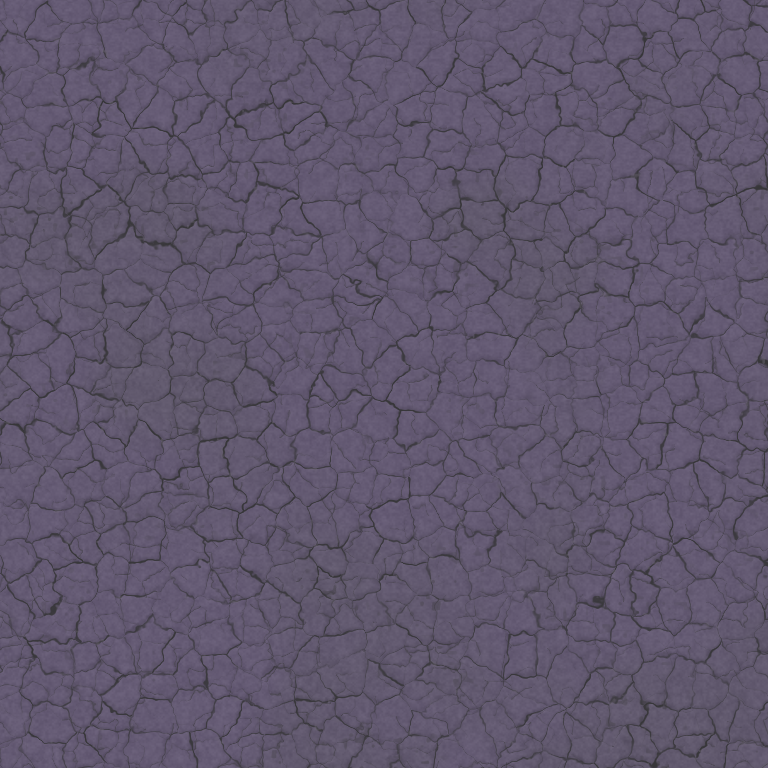
Reproduce this texture procedurally as a WebGL 1 fragment shader.

```glsl
precision highp float;
uniform vec2 u_resolution;

float hash(vec2 p) {
  return fract(sin(dot(p, vec2(127.1, 311.7))) * 43758.5453);
}

vec2 hash2(vec2 p) {
  return vec2(hash(p), hash(p + 57.3));
}

float noise(vec2 p) {
  vec2 i = floor(p), f = fract(p);
  f = f * f * (3.0 - 2.0 * f);
  return mix(mix(hash(i), hash(i + vec2(1.0, 0.0)), f.x),
             mix(hash(i + vec2(0.0, 1.0)), hash(i + 1.0), f.x), f.y);
}

float fbm(vec2 p) {
  float sum = 0.0, amp = 0.5;
  for (int i = 0; i < 4; i++) {
    sum += amp * noise(p);
    p = p * 2.03 + 17.1;
    amp *= 0.5;
  }
  return sum;
}

vec2 noise2(vec2 p) {
  return vec2(noise(p), noise(p + 41.0)) - 0.5;
}

// Curves the borders, then roughens them
vec2 warp(vec2 p) {
  return p + 0.34 * noise2(p * 1.5) + 0.17 * noise2(p * 3.7 + 9.0) + 0.07 * noise2(p * 9.0 + 23.0);
}

// Distance to the cell border, direction towards it, random value per border
vec4 cellBorder(vec2 p) {
  vec2 base = floor(p), home = base, toHome = vec2(0.0);
  float nearest = 9.0;
  for (int y = -1; y <= 1; y++)
    for (int x = -1; x <= 1; x++) {
      vec2 cell = base + vec2(x, y);
      vec2 r = cell + 0.06 + 0.88 * hash2(cell) - p;
      float d = dot(r, r);
      if (d < nearest) {
        nearest = d;
        toHome = r;
        home = cell;
      }
    }
  vec4 border = vec4(9.0, 0.0, 0.0, 0.0);
  for (int y = -2; y <= 2; y++)
    for (int x = -2; x <= 2; x++) {
      vec2 cell = home + vec2(x, y);
      vec2 r = cell + 0.06 + 0.88 * hash2(cell) - p;
      vec2 gap = r - toHome;
      if (dot(gap, gap) > 0.00001) {
        vec2 dir = normalize(gap);
        float d = dot(0.5 * (toHome + r), dir);
        if (d < border.x) border = vec4(d, dir, hash(home + cell + 5.7));
      }
    }
  return border;
}

float line(float d, float halfWidth, float pixel) {
  return 1.0 - smoothstep(halfWidth - 0.6 * pixel, halfWidth + 0.8 * pixel, d);
}

void main() {
  vec2 uv = gl_FragCoord.xy / u_resolution.y;
  float pixel = 1.0 / u_resolution.y;

  // Weathered ground with faint greyer stains and grain
  float stain = smoothstep(0.4, 0.75, fbm(uv * 4.5 + 8.0));
  vec3 color = mix(vec3(0.397, 0.357, 0.457), vec3(0.382, 0.351, 0.431), stain);
  color += 0.035 * (fbm(uv * 60.0) - 0.47);
  color += 0.034 * (noise(uv * 230.0) - 0.5) + 0.026 * (noise(uv * 450.0) - 0.5);

  // Main cracks, opening and closing along their length
  vec4 plate = cellBorder(warp(uv * 23.0));
  float wear = noise(uv * 45.0 + 3.0);
  float region = smoothstep(0.25, 0.65, fbm(uv * 6.0 + 31.0));
  float depth = smoothstep(-0.1, 0.9, plate.w * 0.4 + wear * 0.4 + region * 0.15);
  float crack = depth * line(plate.x, 0.006 + 0.02 * depth, 23.0 * pixel);

  // Hairline cracks splitting some plates
  vec4 shard = cellBorder(warp(uv * 32.0 + 70.0));
  float fineDepth = smoothstep(0.35, 0.9, shard.w * 0.65 + noise(uv * 36.0 + 60.0) * 0.45);
  float hairline = fineDepth * line(shard.x, 0.014, 32.0 * pixel);

  // Rounded plate edges lit from above
  vec2 light = normalize(vec2(-0.35, 1.0));
  float edge = (0.3 + 0.7 * depth) * (1.0 - smoothstep(0.0, 0.18, plate.x));
  float fineEdge = fineDepth * (1.0 - smoothstep(0.0, 0.16, shard.x));
  color *= 1.0 + edge * (0.09 * dot(plate.yz, light) - 0.065);
  color *= 1.0 + fineEdge * (0.07 * dot(shard.yz, light) - 0.045);

  // Small pits, denser in the stains, and pale crumbs beside the cracks
  float pits = smoothstep(0.72, 0.9, noise(uv * 140.0 + 12.0));
  pits *= smoothstep(0.44, 0.68, fbm(uv * 15.0 + 90.0)) * (0.45 + 0.55 * stain);
  float crumbs = smoothstep(0.78, 0.95, noise(uv * 180.0 + 44.0)) * edge;

  color = mix(color, vec3(0.260, 0.250, 0.272), 0.68 * hairline);
  color = mix(color, vec3(0.270, 0.258, 0.285), 0.55 * pits);
  color = mix(color, vec3(0.215, 0.212, 0.222), crack);
  color = mix(color, vec3(0.435, 0.410, 0.462), 0.45 * crumbs);
  gl_FragColor = vec4(color, 1.0);
}
```
